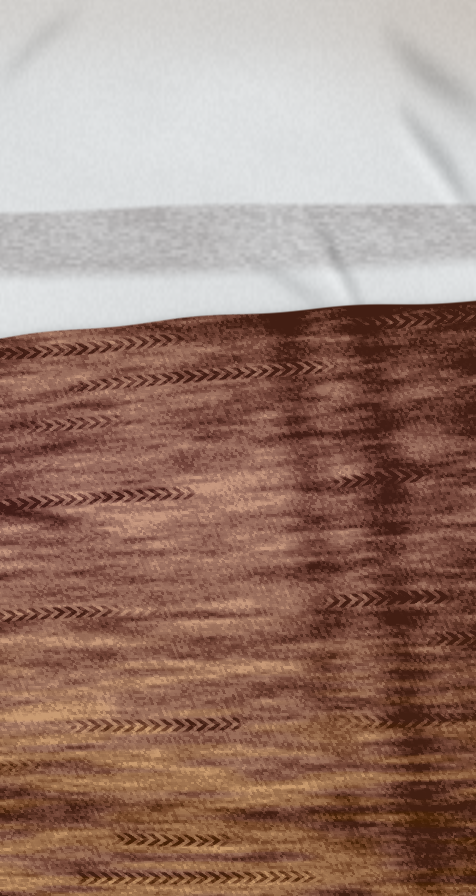
Write a Shadertoy shader that draws this texture.

```glsl
// Pale satin lining above a streaked bronze woven cloth with soft vertical folds.

const vec3 SATIN_LIGHT = vec3(0.865, 0.875, 0.88);
const vec3 SATIN_GREY = vec3(0.70, 0.69, 0.69);
const vec3 SATIN_WARM = vec3(0.78, 0.75, 0.72);
const vec3 BRONZE_DARK = vec3(0.26, 0.12, 0.07);
const vec3 BRONZE_MID = vec3(0.46, 0.28, 0.22);
const vec3 BRONZE_LIGHT = vec3(0.60, 0.43, 0.35);
const vec3 BRONZE_GOLD = vec3(0.78, 0.60, 0.48);
const float THREADS = 115.0;     // streak rows per canvas height
const float GRAIN = 330.0;       // weave cells per canvas height
const float STITCH_ROWS = 24.0;  // possible herringbone rows

float hash(vec2 p) {
    vec3 q = fract(vec3(p.xyx) * 0.1031);
    q += dot(q, q.yzx + 33.33);
    return fract((q.x + q.y) * q.z);
}

float noise(vec2 p) {
    vec2 i = floor(p), f = fract(p);
    f = f * f * (3.0 - 2.0 * f);
    return mix(mix(hash(i), hash(i + vec2(1, 0)), f.x),
               mix(hash(i + vec2(0, 1)), hash(i + vec2(1, 1)), f.x), f.y);
}

float fbm(vec2 p) {
    float sum = 0.0, amp = 0.5;
    for (int i = 0; i < 4; i++) {
        sum += amp * noise(p);
        p = p * 2.03 + 7.1;
        amp *= 0.5;
    }
    return sum / 0.9375;
}

float bump(float d, float width) {
    return exp(-d * d / (width * width));
}

// Narrow crease along the segment a-b, fading at its ends.
float crease(vec2 p, vec2 a, vec2 b, float width) {
    vec2 ab = b - a;
    float t = clamp(dot(p - a, ab) / dot(ab, ab), 0.0, 1.0);
    return bump(length(p - a - ab * t), width) * (0.35 + 2.6 * t * (1.0 - t));
}

// Height of the seam where lining meets cloth.
float seamHeight(float x) {
    return 0.622 + 0.067 * x - 0.025 * x * x + 0.0015 * sin(x * 19.0);
}

vec3 satin(vec2 uv, vec2 p, float aboveSeam) {
    float wave = fbm(uv * vec2(3.0, 7.0) + 4.0);
    vec3 col = SATIN_LIGHT + 0.06 * (wave - 0.5);
    float corner = smoothstep(0.45, 1.1, uv.x) * smoothstep(0.80, 1.0, uv.y);
    col = mix(col, SATIN_WARM, 0.75 * corner);
    col = mix(col, SATIN_WARM, 0.45 * bump(uv.y - 1.0, 0.07));

    // Greyer hem allowance showing through the lining
    float top = 0.762 + 0.010 * smoothstep(0.0, 0.5, uv.x);
    float low = 0.690 + 0.018 * uv.x + 0.012 * (wave - 0.5);
    float band = smoothstep(low - 0.012, low + 0.012, uv.y)
               * (1.0 - smoothstep(top - 0.004, top + 0.004, uv.y));
    float speckle = noise(p * vec2(170.0, 260.0)) - 0.5;
    float blotch = fbm(uv * vec2(7.0, 22.0));
    col = mix(col, SATIN_GREY, band * (0.45 + 0.65 * blotch));
    col += band * speckle * 0.09;

    // Wrinkles: paired shadow and highlight
    vec2 q = uv + 0.025 * (vec2(noise(uv * 9.0), noise(uv * 9.0 + 5.0)) - 0.5);
    float dark = crease(q, vec2(0.82, 0.95), vec2(1.02, 0.86), 0.022)
               + crease(q, vec2(0.85, 0.87), vec2(1.0, 0.78), 0.016)
               + 0.8 * crease(q, vec2(0.66, 0.76), vec2(0.76, 0.665), 0.013)
               + 0.6 * crease(q, vec2(0.55, 0.70), vec2(0.68, 0.665), 0.014)
               + 0.5 * crease(q, vec2(0.0, 0.91), vec2(0.16, 0.98), 0.016);
    float lit = crease(q, vec2(0.84, 0.85), vec2(0.97, 0.77), 0.013)
              + crease(q, vec2(0.62, 0.75), vec2(0.73, 0.67), 0.012);
    col += 0.05 * lit - 0.13 * dark;
    col += 0.025 * (noise(p * vec2(GRAIN, GRAIN * 0.7)) - 0.5);
    return col - 0.10 * exp(-aboveSeam / 0.004);
}

// Dark herringbone stitches lying in broken rows.
float stitches(vec2 p, float y) {
    float row = y * STITCH_ROWS, id = floor(row);
    float d = (fract(row) - 0.5) / STITCH_ROWS;
    float run = smoothstep(0.52, 0.68, noise(vec2(p.x * 7.0 + id * 3.7, id * 5.3)));
    float teeth = 0.5 + 0.5 * sin(6.2832 * (p.x * 75.0 + abs(d) * 110.0));
    return run * (1.0 - smoothstep(0.005, 0.008, abs(d))) * smoothstep(0.25, 0.75, teeth);
}

vec3 bronze(vec2 uv, vec2 p, float belowSeam) {
    // Threads follow the seam near the top and level out below
    float tilt = 0.045 * smoothstep(0.0, 0.65, uv.y);
    float y = uv.y - tilt * uv.x + 0.006 * (fbm(p * vec2(9.0, 14.0)) - 0.5);
    float streak = noise(vec2(p.x * 13.0, y * THREADS));
    float fine = noise(vec2(p.x * 34.0 + 3.0, y * THREADS * 1.9));
    float slub = fbm(vec2(p.x * 3.0, y * 26.0) + 9.0);
    float grain = hash(floor(vec2(p.x + 0.4 * p.y, y) * GRAIN));
    float tone = 0.54 + 0.42 * (streak - 0.5) + 0.34 * (fine - 0.5)
               + 0.45 * (slub - 0.5) + 0.26 * (grain - 0.5);

    // Broad sheen and the two slanting fold shadows
    float drop = 0.65 - uv.y;
    float foldA = bump(uv.x - 0.595 - 0.25 * drop, 0.045);
    float foldB = bump(uv.x - 0.765 - 0.21 * drop, 0.050);
    float side = smoothstep(0.85, 1.0, uv.x);
    tone += 0.13 * bump(uv.x - 0.38, 0.28) * bump(uv.y - 0.42, 0.20);
    tone += 0.10 * bump(uv.y - 0.19, 0.07) * (1.0 - 0.6 * uv.x);
    tone -= 0.26 * foldA * (0.55 + 0.45 * smoothstep(0.05, 0.4, uv.y));
    tone -= 0.30 * foldB + 0.20 * side + 0.07 * smoothstep(0.5, 0.8, uv.x);
    tone -= 0.17 * exp(-belowSeam / 0.05) + 0.20 * exp(-belowSeam / 0.006);
    tone -= 0.15 * bump(y - 0.095, 0.013) + 0.06 * bump(y - 0.30, 0.02);
    tone -= 0.42 * stitches(p, y);
    tone -= 0.45 * crease(uv, vec2(-0.04, 0.434), vec2(0.17, 0.417), 0.006);
    tone = clamp(tone, 0.0, 1.0);

    vec3 col = mix(BRONZE_DARK, BRONZE_MID, smoothstep(0.05, 0.42, tone));
    col = mix(col, BRONZE_LIGHT, smoothstep(0.36, 0.66, tone));
    col = mix(col, BRONZE_GOLD, smoothstep(0.64, 0.98, tone));
    float mauve = bump(uv.y - 0.46, 0.16) * (1.0 - 0.5 * uv.x);
    float gold = smoothstep(0.36, 0.10, uv.y) * smoothstep(0.3, 0.7, streak);
    return col + mauve * vec3(0.0, -0.005, 0.025) + gold * vec3(0.015, 0.01, -0.05);
}

void mainImage(out vec4 fragColor, in vec2 fragCoord) {
    vec2 uv = fragCoord / iResolution.xy;
    vec2 p = fragCoord / iResolution.y;
    float d = uv.y - seamHeight(uv.x);
    float soft = 1.2 / iResolution.y;
    vec3 col = mix(bronze(uv, p, max(-d, 0.0)), satin(uv, p, max(d, 0.0)),
                   smoothstep(-soft, soft, d));
    fragColor = vec4(clamp(col, 0.0, 1.0), 1.0);
}
```
